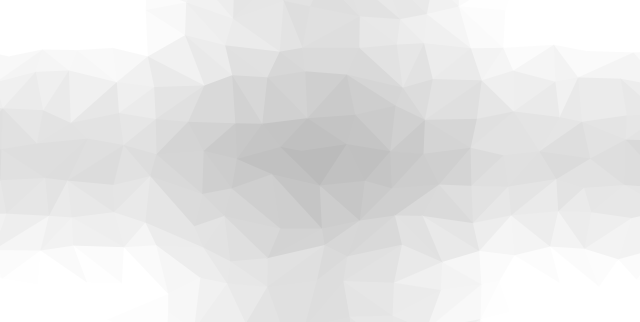
Reproduce this background procedurally as a Shadertoy shader.

```glsl
const vec2 CELL = vec2(0.122, 0.107);         // mesh spacing, in canvas heights
const vec2 MESH_SHIFT = vec2(-0.02, 0.025);   // mesh origin relative to the centre
const float JITTER = 0.62;                    // vertex scatter, in cells
const float CENTRE_HEIGHT = 0.512;
const vec2 BAND_REACH = vec2(0.56, 0.36);     // half widths of the crossing bands
const vec2 BAND_DEPTH = vec2(0.130, 0.138);   // darkness at each band axis
const vec2 BAND_CURVE = vec2(1.3, 1.15);
const float FACET_VARIATION = 0.022;

float hash(vec2 p) {
    return fract(sin(dot(p, vec2(127.1, 311.7))) * 43758.5453);
}

float cross2(vec2 a, vec2 b) {
    return a.x * b.y - a.y * b.x;
}

// Scattered mesh vertex, relative to the centre
vec2 vertex(vec2 id) {
    vec2 offset = vec2(hash(id), hash(id + 47.3)) - 0.5;
    return (id + JITTER * offset) * CELL + MESH_SHIFT;
}

// Two crossing bands fading to white
float shade(vec2 p) {
    vec2 ramp = pow(min(abs(p) / BAND_REACH, 1.0), BAND_CURVE);
    return 1.0 - dot(BAND_DEPTH, 1.0 - ramp);
}

float area(vec2 a, vec2 b, vec2 c) {
    return cross2(b - a, c - a);
}

// Signed distance inside one counter-clockwise edge
float edgeDistance(vec2 p, vec2 a, vec2 b) {
    return cross2(b - a, p - a) / length(b - a);
}

// Flat facet: x is the weighted tone, y is the coverage
vec2 facet(vec2 p, vec2 a, vec2 b, vec2 c, float seed, float pixel) {
    float inside = min(edgeDistance(p, a, b),
                   min(edgeDistance(p, b, c), edgeDistance(p, c, a)));
    float coverage = clamp(inside / pixel + 0.5, 0.0, 1.0);
    float base = shade((a + b + c) / 3.0);
    float variation = FACET_VARIATION * (seed - 0.5) * smoothstep(1.0, 0.96, base);
    return vec2(base + variation, 1.0) * coverage;
}

void mainImage(out vec4 fragColor, in vec2 fragCoord) {
    float pixel = 1.0 / iResolution.y;
    vec2 centre = vec2(0.5 * iResolution.x * pixel, CENTRE_HEIGHT);
    vec2 p = fragCoord * pixel - centre;
    vec2 home = floor((p - MESH_SHIFT) / CELL);

    // Gather the facets of the surrounding cells
    vec2 total = vec2(0.0);
    for (int y = -1; y <= 1; y++) {
        for (int x = -1; x <= 1; x++) {
            vec2 id = home + vec2(x, y);
            vec2 a = vertex(id);
            vec2 b = vertex(id + vec2(1.0, 0.0));
            vec2 c = vertex(id + vec2(1.0, 1.0));
            vec2 d = vertex(id + vec2(0.0, 1.0));
            float seedA = hash(id + 11.7);
            float seedB = hash(id + 83.1);

            // Split along the diagonal that avoids slivers
            if (min(area(a, b, c), area(a, c, d)) > min(area(a, b, d), area(b, c, d))) {
                total += facet(p, a, b, c, seedA, pixel);
                total += facet(p, a, c, d, seedB, pixel);
            } else {
                total += facet(p, a, b, d, seedA, pixel);
                total += facet(p, b, c, d, seedB, pixel);
            }
        }
    }

    float tone = total.x / max(total.y, 0.001);
    fragColor = vec4(vec3(clamp(tone, 0.0, 1.0)), 1.0);
}
```
